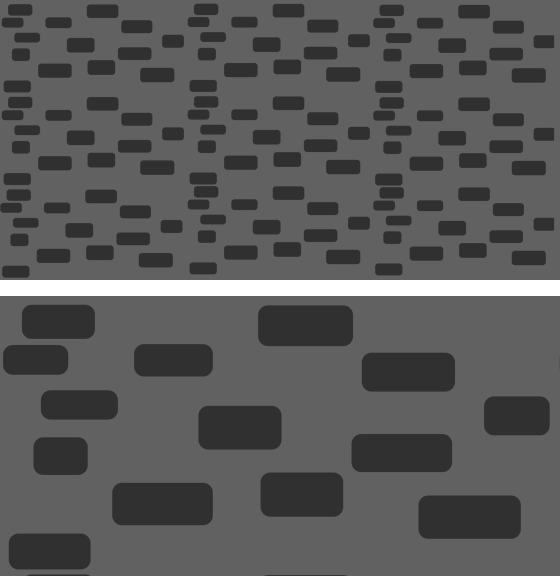
Top: the whole. Bottom: its middle third, enlarged.
A WebGL 2 fragment shader for this pattern:

```glsl
#version 300 es
precision highp float;

uniform vec2 u_resolution;
out vec4 outColor;

// Layout units: the canvas is 768 wide and 384 high
const float CANVAS_HEIGHT = 384.0;
const vec2 TILE_PITCH = vec2(255.0, 127.0);
const vec2 LAST_TILE = vec2(2.0);
const float SEAM_SHIFT = 0.9;
const float RIGHT_CUT = 760.0;
const float CORNER_RADIUS = 4.5;

const vec3 WALL_GRAY = vec3(0.38);
const vec3 BRICK_GRAY = vec3(0.19);

// Brick shapes of one tile, measured from its top left corner
const int BRICK_COUNT = 14;
const vec2 BRICK_CENTER[BRICK_COUNT] = vec2[](
  vec2(27.7, 13.5), vec2(140.7, 15.3), vec2(17.3, 30.9), vec2(80.3, 31.1),
  vec2(187.7, 36.5), vec2(37.3, 51.5), vec2(110.7, 61.9), vec2(237.3, 56.5),
  vec2(28.7, 74.9), vec2(184.7, 73.5), vec2(75.3, 96.8), vec2(139.0, 92.5),
  vec2(215.7, 102.8), vec2(23.7, 118.5));
const vec2 BRICK_HALF_SIZE[BRICK_COUNT] = vec2[](
  vec2(16.7, 7.8), vec2(21.7, 9.3), vec2(14.9, 6.8), vec2(18.0, 7.4),
  vec2(21.3, 8.9), vec2(17.6, 6.7), vec2(19.0, 10.0), vec2(15.0, 8.9),
  vec2(12.4, 8.6), vec2(23.0, 8.7), vec2(23.0, 9.7), vec2(18.9, 10.1),
  vec2(23.4, 9.9), vec2(18.7, 8.2));

float roundedBox(vec2 p, vec2 halfSize, float radius) {
  vec2 q = abs(p) - halfSize + radius;
  return length(max(q, 0.0)) + min(max(q.x, q.y), 0.0) - radius;
}

// Small misalignment of each tile: columns sag, the last row slips
vec2 tileDrift(vec2 tile) {
  float middleColumn = 1.0 - abs(tile.x - 1.0);
  float lastColumn = step(1.5, tile.x);
  float lastRow = step(1.5, tile.y);
  vec2 sag = vec2(-0.5 * lastColumn, 0.1 - 0.8 * middleColumn + 0.6 * lastColumn);
  vec2 slip = tile.x < 0.5 ? vec2(-2.0, 0.0) : vec2(0.0, -3.7);
  return sag + lastRow * slip;
}

// Distance to the nearest brick of a tile
float brickDistance(vec2 local, float radius) {
  float nearest = 1e5;
  for (int i = 0; i < BRICK_COUNT; i++) {
    nearest = min(nearest, roundedBox(local - BRICK_CENTER[i], BRICK_HALF_SIZE[i], radius));
  }
  return nearest;
}

float coverage(float dist, float pixel) {
  return 1.0 - smoothstep(-0.7 * pixel, 0.7 * pixel, dist);
}

void main() {
  float pixel = CANVAS_HEIGHT / u_resolution.y;
  vec2 p = gl_FragCoord.xy * pixel;
  p.y = CANVAS_HEIGHT - p.y;

  // Repeat the tile three times each way
  vec2 tile = clamp(floor((p - vec2(0.0, SEAM_SHIFT)) / TILE_PITCH), vec2(0.0), LAST_TILE);
  vec2 local = p - tile * TILE_PITCH - tileDrift(tile);

  // Trim the bricks at the right edge
  float dist = max(brickDistance(local, CORNER_RADIUS), p.x - RIGHT_CUT);

  outColor = vec4(mix(WALL_GRAY, BRICK_GRAY, coverage(dist, pixel)), 1.0);
}
```
